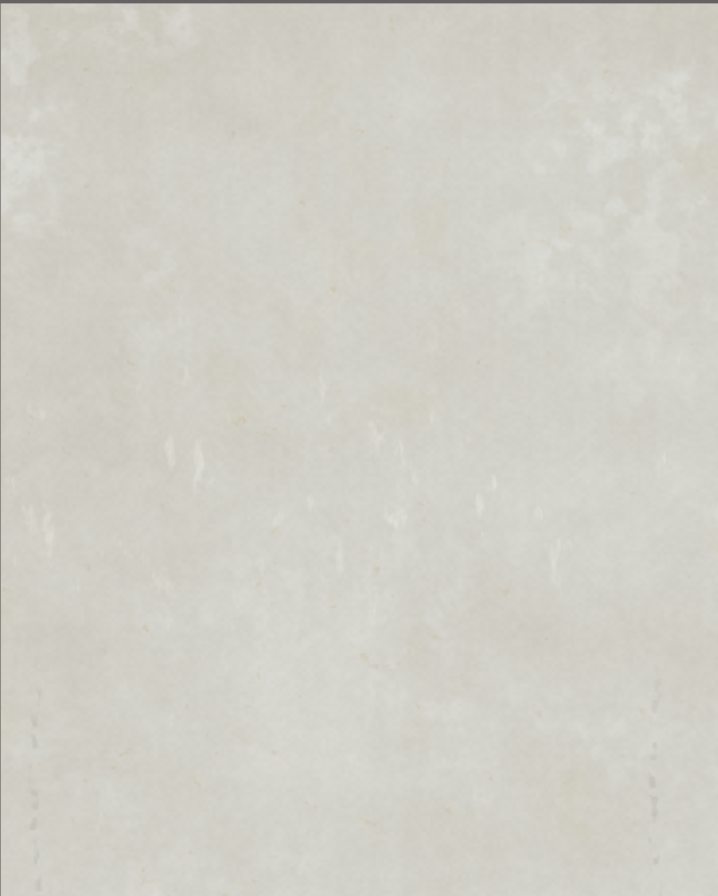
This texture is drawn by a Shadertoy shader. Its source:

```glsl
// Pale worn plaster: soft beige and grey clouds, chalky flecks, faint streaks and a thin dark rim.

float hash(vec2 p) {
    return fract(sin(dot(p, vec2(127.1, 311.7))) * 43758.5453);
}

float valueNoise(vec2 p) {
    vec2 cell = floor(p), f = fract(p);
    f = f * f * (3.0 - 2.0 * f);
    return mix(mix(hash(cell), hash(cell + vec2(1, 0)), f.x),
               mix(hash(cell + vec2(0, 1)), hash(cell + vec2(1, 1)), f.x), f.y);
}

float fbm(vec2 p) {
    float sum = 0.0, amp = 0.5;
    for (int i = 0; i < 5; i++) {
        sum += amp * valueNoise(p);
        p = mat2(1.6, 1.2, -1.2, 1.6) * p + 17.3;
        amp *= 0.5;
    }
    return sum / 0.97;
}

// Noise drawn out along one axis, without rotation
float streaks(vec2 p) {
    return 0.6 * valueNoise(p) + 0.4 * valueNoise(p * 2.1 + 9.4);
}

void mainImage(out vec4 fragColor, in vec2 fragCoord) {
    vec2 uv = fragCoord / iResolution.y;
    float width = iResolution.x / iResolution.y;
    float pixel = 1.0 / iResolution.y;

    // Broad clouds, with a paler foot and a warmer head
    float clouds = fbm(uv * vec2(4.0, 5.0) + 3.7);
    float mottle = fbm(uv * 17.0 + 41.0);
    float foot = 1.0 - smoothstep(0.17, 0.25, uv.y + 0.06 * (clouds - 0.5));
    float head = smoothstep(0.78, 1.0, uv.y);
    float tone = 0.61 + 1.0 * (clouds - 0.5) + 0.45 * (mottle - 0.5);
    tone += 0.20 * foot - 0.28 * head;

    // Vertical brush marks and wide horizontal bands
    tone += 0.22 * (streaks(uv * vec2(38.0, 5.0)) - 0.5);
    tone += 0.20 * (streaks(uv * vec2(2.5, 22.0) + 60.0) - 0.5);

    // Crumbly chalk patches, strongest in the upper part
    float patches = smoothstep(0.48, 0.68, fbm(uv * 6.0 + 80.0));
    float crumbs = smoothstep(0.45, 0.7, fbm(uv * 48.0 + 12.0));
    tone += patches * crumbs * mix(0.25, 0.65, smoothstep(0.6, 0.85, uv.y));

    vec3 beige = vec3(0.797, 0.785, 0.742);
    vec3 chalk = vec3(0.838, 0.838, 0.810);
    vec3 col = mix(beige, chalk, clamp(tone, -0.15, 1.25));

    // Small pale scratches gathered around the middle
    float middle = exp(-pow((uv.y - 0.47) / 0.13, 2.0));
    float scratch = smoothstep(0.68, 0.86, fbm(uv * vec2(58.0, 26.0) + 5.0));
    col += 0.035 * scratch * (0.3 + middle);

    // Sparse ochre specks and warm stains
    float stain = smoothstep(0.60, 0.78, fbm(uv * 11.0 + 130.0));
    float speck = smoothstep(0.74, 0.86, fbm(uv * 62.0 + 210.0));
    col -= vec3(0.004, 0.010, 0.022) * stain + vec3(0.01, 0.03, 0.06) * speck;

    // Dotted worn seams low down near both sides
    float wobble = 0.008 * (valueNoise(vec2(uv.y * 30.0, 2.0)) - 0.5);
    float seamDist = min(abs(uv.x - 0.04 + wobble), abs(uv.x - width + 0.07 + wobble));
    float seam = (1.0 - smoothstep(0.001, 0.006, seamDist)) * (1.0 - smoothstep(0.18, 0.3, uv.y));
    col -= 0.045 * seam * smoothstep(0.5, 0.8, valueNoise(uv * 130.0));

    // Fine soft grain
    col += 0.016 * (valueNoise(uv * 230.0) - 0.5) + 0.012 * (valueNoise(uv * 110.0 + 7.0) - 0.5);

    // Thin dark rim along the top and left
    float topRim = 1.0 - smoothstep(0.0035 - 0.5 * pixel, 0.0035 + pixel, 1.0 - uv.y);
    float leftRim = 1.0 - smoothstep(0.0012 - 0.5 * pixel, 0.0012 + 0.5 * pixel, uv.x);
    col = mix(col, vec3(0.55, 0.54, 0.53), leftRim);
    col = mix(col, vec3(0.40, 0.38, 0.39), topRim);

    fragColor = vec4(col, 1.0);
}
```
